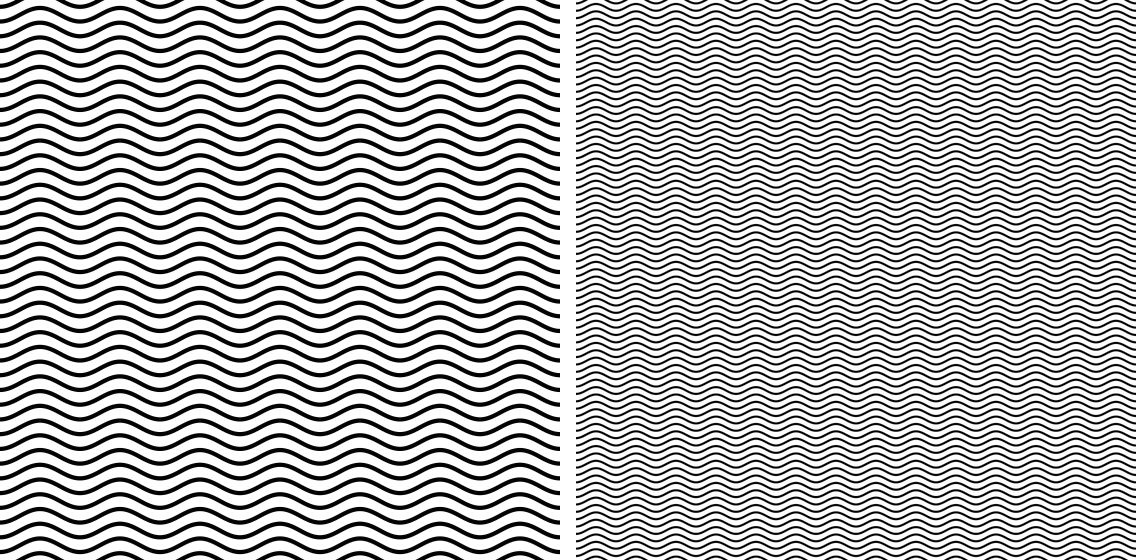
Left, the tile; right, the same tile 2 across and 2 down.
A WebGL 1 fragment shader for this pattern:

```glsl
precision highp float;

uniform vec2 u_resolution;

#define WAVES 7.0         // whole waves across
#define ROWS 38.0         // whole lines down
#define AMPLITUDE 0.46    // wave height from the midline, in rows
#define LINE_WIDTH 0.288  // stroke thickness, in rows
#define INK vec3(0.01)
#define PAPER vec3(1.0)

const float TAU = 6.2831853;

// Distance in canvas units to the centre of the nearest wavy line.
float waveDistance(vec2 uv) {
  float phase = TAU * WAVES * (uv.x - 0.5);
  float row = uv.y * ROWS - AMPLITUDE * cos(phase);
  float offset = abs(fract(row + 0.5) - 0.5) / ROWS;

  // Dividing by the arc length keeps the stroke even on the slopes.
  float slope = AMPLITUDE / ROWS * TAU * WAVES * sin(phase);
  return offset / sqrt(1.0 + slope * slope);
}

void main() {
  vec2 uv = gl_FragCoord.xy / u_resolution;
  float pixel = 1.0 / u_resolution.y;

  // Stroke with a one-pixel linear edge.
  float edge = waveDistance(uv) - 0.5 * LINE_WIDTH / ROWS;
  float ink = clamp(0.5 - edge / pixel, 0.0, 1.0);

  gl_FragColor = vec4(mix(PAPER, INK, ink), 1.0);
}
```
